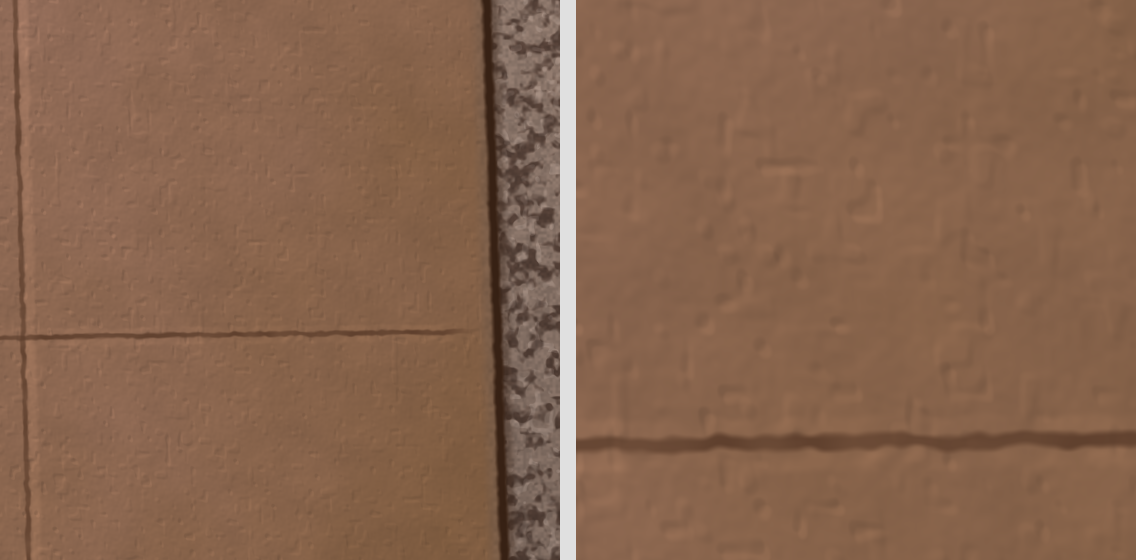
Left, the full canvas; right, a detail of the centre.
Give the GLSL for this texture, as a three.js fragment shader.

```glsl
varying vec2 vUv;

#define TILE_ROSE vec3(0.575, 0.425, 0.350)
#define TILE_BROWN vec3(0.495, 0.360, 0.250)
#define JOINT_BROWN vec3(0.355, 0.235, 0.165)
#define GAP_DARK vec3(0.205, 0.120, 0.070)
#define STONE_LIGHT vec3(0.520, 0.440, 0.395)
#define STONE_DARK vec3(0.315, 0.240, 0.205)
#define JOINT_HALF 0.0045
#define GAP_HALF 0.0085
#define ROW_Y 0.397
#define RELIEF 0.13

float hash(vec2 p) {
  vec3 q = fract(vec3(p.xyx) * 0.1031);
  q += dot(q, q.yzx + 33.33);
  return fract((q.x + q.y) * q.z);
}

float noise(vec2 p) {
  vec2 i = floor(p);
  vec2 f = fract(p);
  f = f * f * (3.0 - 2.0 * f);
  return mix(mix(hash(i), hash(i + vec2(1.0, 0.0)), f.x),
             mix(hash(i + vec2(0.0, 1.0)), hash(i + 1.0), f.x), f.y);
}

float fbm(vec2 p) {
  float sum = 0.0;
  float gain = 0.5;
  for (int i = 0; i < 4; i++) {
    sum += gain * noise(p);
    p = mat2(0.8, 0.6, -0.6, 0.8) * p * 2.03 + 17.1;
    gain *= 0.5;
  }
  return sum;
}

// Clay surface: fine grain with sparse chips and pits
float clayHeight(vec2 p) {
  float grain = 0.28 * noise(p * 120.0) + 0.15 * noise(p * 210.0 + 9.0);
  float chips = smoothstep(0.70, 0.95, noise(p * vec2(78.0, 66.0) + 31.0));
  float pits = smoothstep(0.74, 0.96, noise(p * vec2(90.0, 74.0) + 73.0));
  return grain + 0.45 * chips - 0.6 * pits;
}

float line(float d, float halfWidth) {
  return 1.0 - smoothstep(halfWidth * 0.35, halfWidth * 1.5, abs(d));
}

vec3 clay(vec2 p) {
  float cloud = fbm(p * 4.0 + 5.0) - 0.47;
  float warmth = 0.12 + 0.58 * p.x + 0.26 * (1.0 - p.y) + 0.6 * cloud;
  vec3 color = mix(TILE_ROSE, TILE_BROWN, clamp(warmth, 0.0, 1.0));
  color *= 1.0 + 0.10 * (fbm(p * 22.0) - 0.47);

  // Light grazes from the upper left
  vec2 toLight = vec2(-0.0018, 0.0022);
  float slope = clayHeight(p - toLight) - clayHeight(p + toLight);
  float strength = RELIEF * mix(1.1, 0.65, p.x);
  return color * (1.0 + strength * clamp(slope, -1.0, 1.0));
}

vec3 stone(vec2 p) {
  vec2 warp = 0.008 * vec2(noise(p * 60.0), noise(p * 60.0 + 40.0));
  vec2 q = p + warp;
  float blotch = 0.65 * noise(q * 62.0) + 0.35 * noise(q * 125.0 + 8.0);
  vec3 color = mix(STONE_DARK, STONE_LIGHT, smoothstep(0.26, 0.56, blotch));
  color += 0.07 * smoothstep(0.62, 0.85, noise(q * 85.0 + 60.0));
  return color * (0.91 + 0.18 * noise(p * 190.0)) * (0.93 + 0.12 * p.y);
}

void main() {
  vec2 p = vUv;
  float wobble = 0.003 * (noise(p * 45.0) - 0.5) + 0.003 * (noise(p * 110.0) - 0.5);

  // Signed distances to the slanted joints
  float leftJoint = p.x - 0.052 + 0.026 * p.y + wobble;
  float rightGap = p.x - 0.901 + 0.032 * p.y + 0.7 * wobble;
  float rowJoint = p.y - ROW_Y - 0.013 * p.x + wobble;

  vec3 color = clay(p);

  // Pale lips beside the joints
  color *= 1.0 + 0.09 * line(leftJoint - 0.014, 0.009);
  float rowFade = 1.0 - smoothstep(0.79, 0.855, p.x);
  float lip = line(rowJoint - 0.010, 0.005) + line(rowJoint + 0.011, 0.006);
  color *= 1.0 + 0.08 * lip * rowFade * noise(p * 65.0);

  // Worn, rounded edge on the right
  float rim = smoothstep(-0.038, -0.012, rightGap);
  color = mix(color, vec3(0.46, 0.36, 0.29) * (0.9 + 0.2 * noise(p * 130.0)), 0.6 * rim);

  // Shallow joints of uneven depth
  float depth = 0.62 + 0.38 * noise(p * 38.0 + 12.0);
  color = mix(color, JOINT_BROWN, 0.85 * depth * line(leftJoint, JOINT_HALF));
  color = mix(color, JOINT_BROWN, 0.95 * depth * rowFade * line(rowJoint, JOINT_HALF));

  // Stone strip behind the deep gap
  color = mix(color, stone(p), smoothstep(0.002, 0.010, rightGap));
  color = mix(color, GAP_DARK, 0.35 * line(rightGap - 0.007, 0.015));
  color = mix(color, GAP_DARK, 0.95 * line(rightGap, GAP_HALF));

  gl_FragColor = vec4(color, 1.0);
}
```
